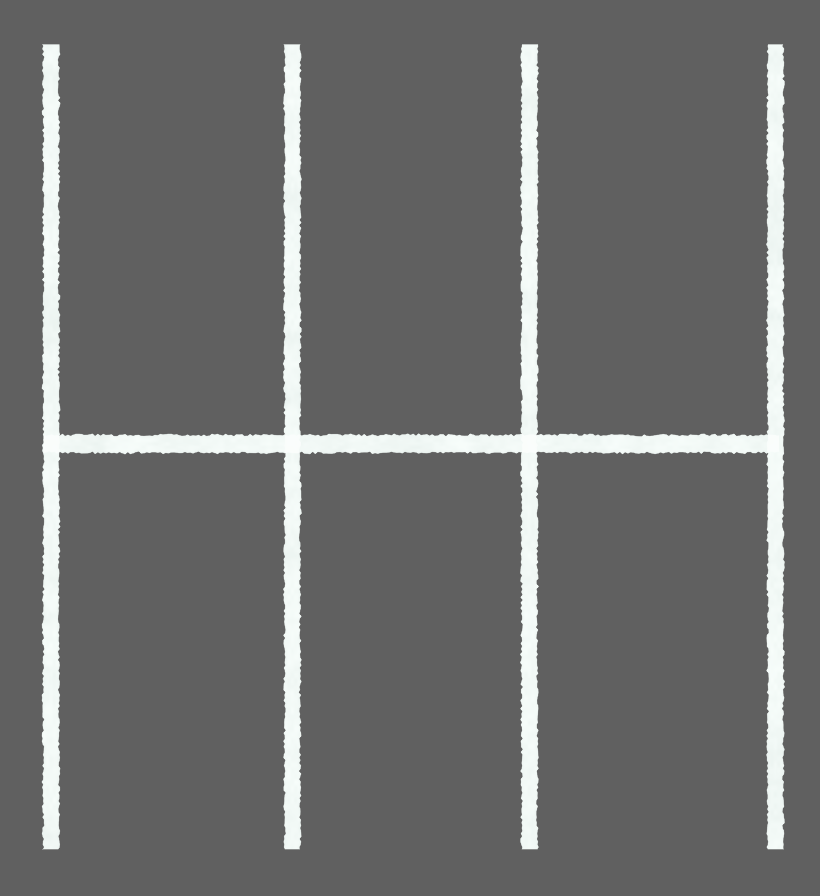
This pattern is drawn by a Shadertoy shader. Its source:

```glsl
// Four upright chalk strokes joined by one level stroke on flat grey.
// Each stroke is a box distance whose long sides are frayed by value noise;
// soft bands tint the chalk, and it turns whiter where strokes overlap.

#define UPRIGHT_HALF 0.0089
#define LEVEL_HALF 0.0100
#define LEVEL_Y 0.5046
#define BOTTOM_Y 0.0521
#define TOP_Y 0.9505
#define FRAY 0.0032
#define BRISTLES 330.0
#define GREY vec3(0.378)
#define CHALK vec3(0.950, 0.973, 0.963)
#define CHALK_SHADE vec3(0.885, 0.925, 0.910)

float hash(vec2 p) {
    vec3 q = fract(vec3(p.xyx) * 0.1031);
    q += dot(q, q.yzx + 33.33);
    return fract((q.x + q.y) * q.z);
}

float noise(vec2 p) {
    vec2 cell = floor(p), f = fract(p);
    f = f * f * (3.0 - 2.0 * f);
    float low = mix(hash(cell), hash(cell + vec2(1, 0)), f.x);
    float high = mix(hash(cell + vec2(0, 1)), hash(cell + vec2(1, 1)), f.x);
    return mix(low, high, f.y);
}

// Returns coverage and shade; q.x runs across the stroke, q.y along it.
vec2 stroke(vec2 q, float halfWidth, float start, float end, float seed) {
    float side = seed * 17.0 + (q.x < 0.0 ? 5.0 : 11.0);
    float bristle = noise(vec2(q.y * BRISTLES, side)) - 0.5;
    float sway = noise(vec2(q.y * 70.0, side + 3.0)) - 0.5;
    float sides = abs(q.x) - halfWidth - FRAY * (0.75 * bristle + 0.25 * sway);
    float ends = max(start - q.y, q.y - end);
    float soft = max(0.0007, 0.7 / iResolution.y);
    float cover = 1.0 - smoothstep(-soft, soft, max(sides, ends));

    // Broad bands along the stroke and fine mottling
    float bands = noise(vec2(q.y * 45.0, side * 0.01 + seed * 9.0));
    float mottle = noise(q * vec2(260.0, 150.0) + seed * 31.0);
    float rim = smoothstep(-0.003, 0.0, sides);
    return vec2(cover, clamp(0.45 * bands * bands + 0.3 * mottle + 0.2 * rim, 0.0, 1.0));
}

void mainImage(out vec4 fragColor, in vec2 fragCoord) {
    // Height is one unit; x is kept in the proportions of the layout
    vec2 p = fragCoord / iResolution.xy * vec2(0.9141, 1.0);
    float uprightX[4] = float[4](0.0569, 0.3259, 0.5902, 0.8645);

    // Level stroke
    vec2 level = stroke(vec2(p.y - LEVEL_Y, p.x), LEVEL_HALF,
                        uprightX[0] - 0.0085, uprightX[3] + 0.004, 7.0);
    float cover = level.x;
    float shade = level.y;
    float overlap = 0.0;

    // Upright strokes
    for (int i = 0; i < 4; i++) {
        vec2 upright = stroke(vec2(p.x - uprightX[i], p.y), UPRIGHT_HALF,
                              BOTTOM_Y, TOP_Y, float(i) + 1.0);
        overlap = max(overlap, level.x * upright.x);
        shade = mix(shade, upright.y, upright.x);
        cover = max(cover, upright.x);
    }

    vec3 chalk = mix(CHALK, CHALK_SHADE, shade * 0.75);
    chalk += 0.02 * (1.0 - shade);
    chalk = mix(chalk, vec3(0.985, 0.995, 0.99), 0.85 * overlap);
    fragColor = vec4(mix(GREY, chalk, cover), 1.0);
}
```
